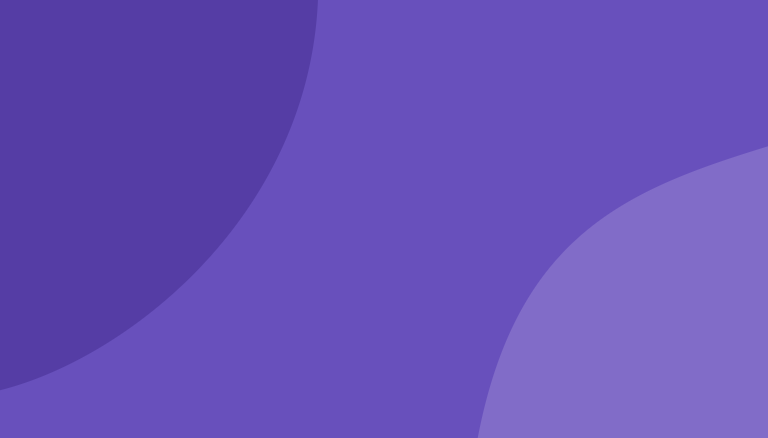
This background is drawn by a WebGL 1 fragment shader. Its source:

```glsl
precision highp float;
// Flat violet background with a dark curved shape at upper left and a pale one at lower right.

uniform vec2 u_resolution;

const vec3 VIOLET = vec3(0.406, 0.314, 0.738);
const vec3 DARK_VIOLET = vec3(0.333, 0.241, 0.647);
const vec3 PALE_VIOLET = vec3(0.506, 0.422, 0.784);

vec2 bezier(vec2 a, vec2 b, vec2 c, vec2 d, float t) {
  float s = 1.0 - t;
  return s * s * s * a + 3.0 * s * s * t * b + 3.0 * s * t * t * c + t * t * t * d;
}

vec2 bezierTangent(vec2 a, vec2 b, vec2 c, vec2 d, float t) {
  float s = 1.0 - t;
  return s * s * (b - a) + 2.0 * s * t * (c - b) + t * t * (d - c);
}

// Approximate signed distance to a curve that rises in y; positive on its left.
float curveSide(vec2 p, vec2 a, vec2 b, vec2 c, vec2 d) {
  // Bisect for the curve parameter at the height of p
  float low = 0.0;
  float high = 1.0;
  for (int i = 0; i < 16; i++) {
    float middle = 0.5 * (low + high);
    if (bezier(a, b, c, d, middle).y < p.y) low = middle;
    else high = middle;
  }
  float t = 0.5 * (low + high);
  vec2 tangent = normalize(bezierTangent(a, b, c, d, t));
  vec2 offset = p - bezier(a, b, c, d, t);
  return tangent.x * offset.y - tangent.y * offset.x;
}

float coverage(float signedDistance, float pixel) {
  return clamp(0.5 + signedDistance / pixel, 0.0, 1.0);
}

void main() {
  // Canvas height is one unit; curve points are fractions of the canvas
  vec2 canvas = vec2(u_resolution.x / u_resolution.y, 1.0);
  vec2 p = gl_FragCoord.xy / u_resolution.y;
  float pixel = 1.0 / u_resolution.y;

  float upperLeft = curveSide(p,
    canvas * vec2(0.0, 0.109), canvas * vec2(0.167, 0.182),
    canvas * vec2(0.402, 0.509), canvas * vec2(0.414, 1.0));
  float lowerRight = -curveSide(p,
    canvas * vec2(0.622, 0.0), canvas * vec2(0.673, 0.466),
    canvas * vec2(0.818, 0.568), canvas * vec2(1.0, 0.666));

  // Layer the two shapes over the ground
  vec3 color = mix(VIOLET, DARK_VIOLET, coverage(upperLeft, pixel));
  color = mix(color, PALE_VIOLET, coverage(lowerRight, pixel));
  gl_FragColor = vec4(color, 1.0);
}
```
